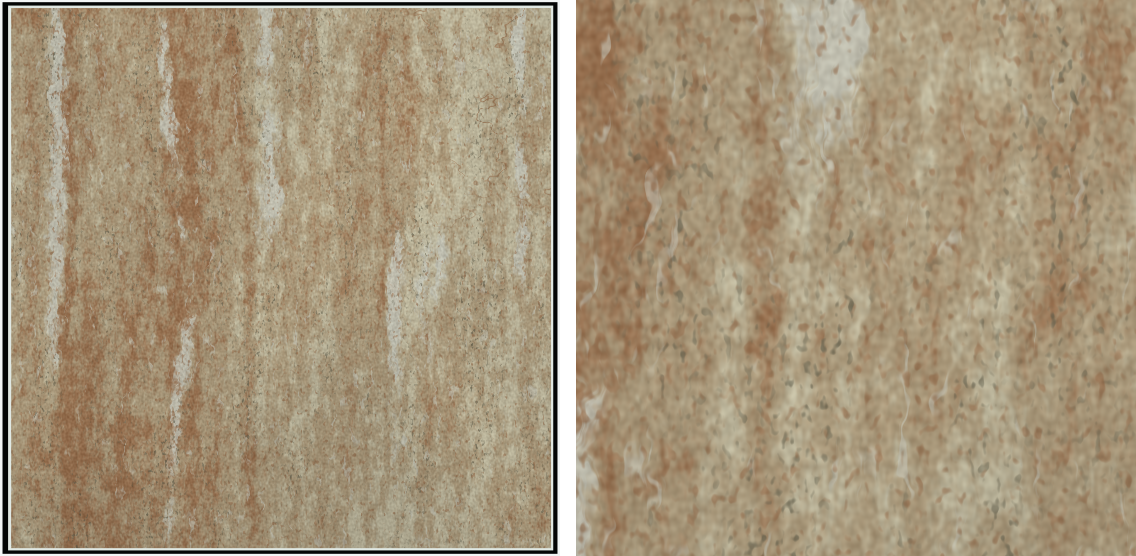
Left, the full canvas; right, a detail of the centre.
Reproduce this texture procedurally as a Shadertoy shader.

```glsl
// A framed travertine tile: vertical cream, ochre and rust bands with pits and flecks.
// Stretched gradient noise lays the bands, finer octaves break them into speckle, and
// soft-edged boxes add the pale rim, the black frame and the white margin.

const vec3 CREAM  = vec3(0.725, 0.700, 0.600);
const vec3 OCHRE  = vec3(0.645, 0.580, 0.465);
const vec3 RUST   = vec3(0.565, 0.410, 0.285);
const vec3 CHALK  = vec3(0.745, 0.750, 0.705);
const vec3 PIT    = vec3(0.370, 0.360, 0.290);
const vec3 RIM    = vec3(0.880, 0.910, 0.890);
const vec3 FRAME  = vec3(0.010, 0.020, 0.020);
const vec3 MARGIN = vec3(0.950, 0.960, 0.960);

vec2 randomGradient(vec2 cell) {
    vec3 p = fract(cell.xyx * vec3(0.1031, 0.1030, 0.0973));
    p += dot(p, p.yzx + 33.33);
    float angle = 6.28318 * fract((p.x + p.y) * p.z);
    return vec2(cos(angle), sin(angle));
}

float gradientNoise(vec2 p) {
    vec2 i = floor(p), f = fract(p);
    vec2 u = f * f * f * (f * (f * 6.0 - 15.0) + 10.0);
    vec2 e = vec2(1.0, 0.0);
    float a = dot(randomGradient(i), f);
    float b = dot(randomGradient(i + e), f - e);
    float c = dot(randomGradient(i + e.yx), f - e.yx);
    float d = dot(randomGradient(i + 1.0), f - 1.0);
    return mix(mix(a, b, u.x), mix(c, d, u.x), u.y);
}

// Octave sum; a higher gain gives a rougher result
float fbm(vec2 p, int octaves, float gain) {
    float sum = 0.0, weight = 1.0;
    for (int k = 0; k < octaves; k++) {
        sum += weight * gradientNoise(p);
        p = p * 2.03 + vec2(17.3, 9.1);
        weight *= gain;
    }
    return sum;
}

// Soft vertical streak around a centre line
float streak(float x, float centre, float width) {
    float d = (x - centre) / width;
    return exp(-d * d);
}

// Coverage of an axis-aligned box with smoothed edges
float boxMask(vec2 p, vec2 low, vec2 high, vec2 soft) {
    vec2 m = smoothstep(low - soft, low + soft, p)
           * (1.0 - smoothstep(high - soft, high + soft, p));
    return m.x * m.y;
}

vec3 travertine(vec2 p) {
    // Wavering vertical bedding
    float sway = 0.018 * fbm(p * vec2(3.0, 2.6) + 4.0, 3, 0.5);
    float ragged = 0.010 * fbm(p * vec2(40.0, 24.0), 3, 0.7);
    vec2 q = vec2(p.x + sway + ragged, p.y);
    float broad = fbm(q * vec2(8.0, 0.9) + 21.0, 3, 0.5);
    float bands = fbm(q * vec2(27.0, 2.8) + 3.0, 4, 0.6);
    float mottle = fbm(p * vec2(36.0, 20.0) + 8.0, 4, 0.8);
    float patches = fbm(p * vec2(3.5, 2.5) + 31.0, 3, 0.5);

    // Rust fades towards the right, with a few stronger seams
    float rust = mix(0.64, 0.25, smoothstep(0.25, 0.72, p.x));
    rust += 0.42 * broad + 0.42 * bands + 0.36 * mottle + 0.25 * patches;
    rust += 0.32 * streak(q.x, 0.128, 0.014) + 0.28 * streak(q.x, 0.445, 0.020);
    rust += 0.36 * streak(q.x, 0.686, 0.008) + 0.15 * streak(q.x, 0.31, 0.030);
    rust += 0.25 * streak(q.x, 0.57 + 0.04 * (0.4 - p.y), 0.012) * smoothstep(0.4, 0.1, p.y);
    vec3 color = mix(CREAM, OCHRE, smoothstep(0.02, 0.50, rust));
    color = mix(color, RUST, 0.92 * smoothstep(0.48, 1.08, rust));

    // Chalky veins, eaten away by noise into broken patches
    float vein = 0.85 * streak(q.x, 0.102, 0.020) * smoothstep(0.10, 0.80, p.y);
    vein += 0.55 * streak(q.x, 0.335 - 0.09 * abs(p.y - 0.45), 0.012);
    vein += 0.45 * streak(q.x, 0.475, 0.026) * smoothstep(0.3, 0.7, p.y);
    vein += 0.75 * streak(q.x, 0.708, 0.016) * streak(p.y, 0.40, 0.22);
    vein += 0.70 * streak(q.x, 0.930, 0.013) * smoothstep(0.35, 0.60, p.y);
    vein += 0.50 * streak(q.x, 0.770, 0.028) * streak(p.y, 0.50, 0.15);
    float wear = fbm(q * vec2(26.0, 7.0) + 51.0, 5, 0.7);
    float chalk = smoothstep(0.18, 0.85, vein + 0.75 * wear * smoothstep(0.0, 0.3, vein));
    float flecks = fbm(q * vec2(75.0, 22.0) + 70.0, 3, 0.6) + 0.4 * bands;
    chalk += 0.55 * smoothstep(0.36, 0.75, flecks);
    color = mix(color, CHALK, clamp(chalk, 0.0, 0.82));

    // Thin wandering rust cracks, mostly in the upper right
    float crack = abs(fbm(p * vec2(9.0, 13.0) + 90.0, 4, 0.5));
    float crackArea = smoothstep(0.60, 0.80, p.x) * smoothstep(0.45, 0.75, p.y);
    crackArea *= smoothstep(0.0, 0.25, gradientNoise(p * 11.0 + 5.0));
    color = mix(color, RUST, 0.65 * crackArea * smoothstep(0.035, 0.0, crack));

    // Small grey-green pits and rust specks gathered in vertical clusters
    float cluster = smoothstep(-0.30, 0.60, fbm(q * vec2(17.0, 3.6) + 40.0, 3, 0.6));
    float pits = fbm(p * vec2(150.0, 95.0), 2, 0.8);
    color = mix(color, PIT, 0.65 * cluster * smoothstep(0.18, 0.62, pits));
    float specks = fbm(p * vec2(120.0, 80.0) + 63.0, 2, 0.8);
    color = mix(color, RUST, 0.55 * smoothstep(0.20, 0.65, specks + 0.35 * (rust - 0.5)));

    // Fine grain and slightly uneven light
    float grain = gradientNoise(p * vec2(230.0, 190.0) + 12.0)
                + 0.6 * gradientNoise(p * vec2(115.0, 62.0) + 6.0);
    color += grain * vec3(0.082, 0.087, 0.083);
    float light = 0.95 + 0.07 * smoothstep(0.0, 0.55, p.y) + 0.06 * patches;
    return color * light;
}

void mainImage(out vec4 fragColor, in vec2 fragCoord) {
    vec2 p = fragCoord / iResolution.xy;
    vec2 soft = 0.6 / iResolution.xy;
    float frame = boxMask(p, vec2(0.0045, 0.0040), vec2(0.9955, 0.9960), soft);
    float rim = boxMask(p, vec2(0.0145, 0.0100), vec2(0.988, 0.9900), soft);
    float tile = boxMask(p, vec2(0.020, 0.0140), vec2(0.984, 0.9855), soft);
    vec3 color = mix(MARGIN, FRAME, frame);
    color = mix(color, RIM, rim);
    color = mix(color, travertine(p), tile);
    fragColor = vec4(color, 1.0);
}
```
